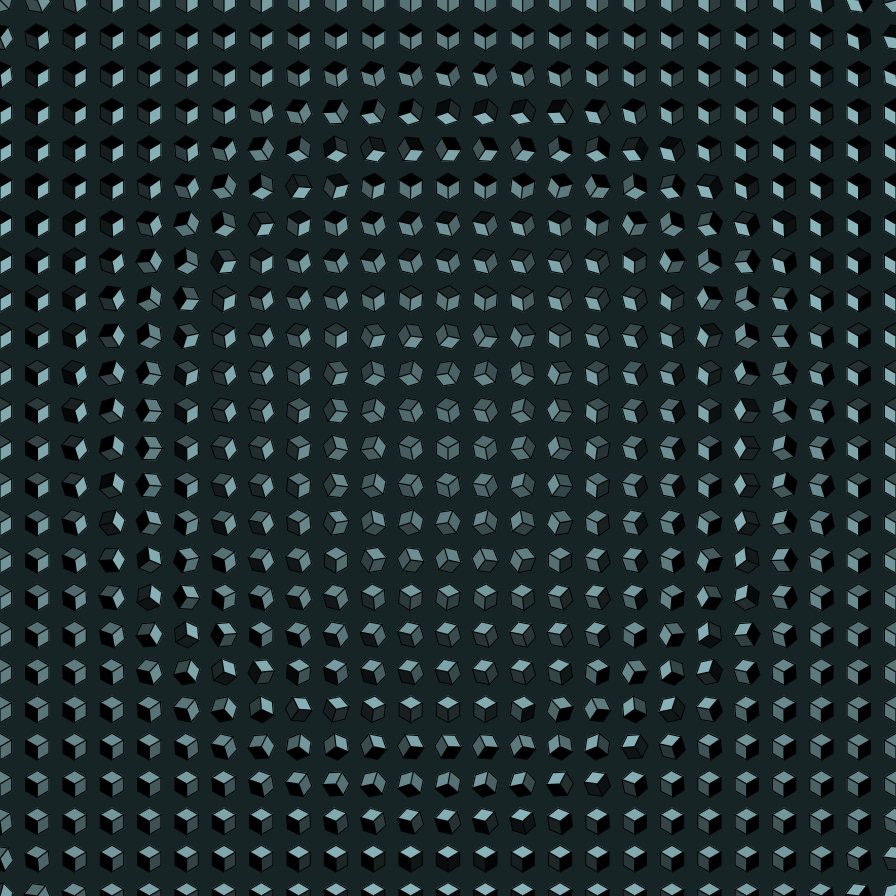
A Shadertoy shader for this pattern:

```glsl
// Grid of small shaded cubes, spun in rings and lit from above the centre.

const float CELLS = 24.0;          // repeats across the canvas
const float CUBE_RADIUS = 0.36;    // hexagonal outline, in cells
const float LINE_HALF = 0.016;     // half line width, in cells
const float LIGHT_HEIGHT = 9.6;    // in cells
const float SPIN_MAX = 2.44;       // peak spin, in radians
const float RING_WIDTH = 11.3;     // width of one spinning ring, in cells
const float RING_PERIOD = 14.8;    // ring plus the resting gap after it
const vec3 BACKGROUND = vec3(0.09, 0.14, 0.15);
const vec3 LINE_COLOR = vec3(0.01, 0.015, 0.02);
const vec3 FACE_COLOR = vec3(0.54, 0.71, 0.73);
const float PI = 3.14159265;

mat2 rotation(float a) {
    float c = cos(a), s = sin(a);
    return mat2(c, s, -s, c);
}

// Signed distance to a hexagon standing on a corner
float hexagon(vec2 p, float radius) {
    p = abs(p);
    return max(p.x, 0.5 * p.x + 0.866 * p.y) - 0.866 * radius;
}

// One smooth turn forth and back per ring, then rest
float ringSpin(float r) {
    float t = min(mod(r, RING_PERIOD) / RING_WIDTH, 1.0);
    float s = sin(PI * t);
    return SPIN_MAX * s * s;
}

// Coverage of the region where d is negative
float coverage(float d, float pixel) {
    return clamp(0.5 - d / pixel, 0.0, 1.0);
}

void mainImage(out vec4 fragColor, in vec2 fragCoord) {
    float pixel = CELLS / iResolution.y;
    vec2 grid = (fragCoord - 0.5 * iResolution.xy) * pixel;
    vec2 cell = floor(grid + 0.5);
    float spin = ringSpin(length(cell));
    vec2 p = grid - cell;
    vec3 toLight = normalize(vec3(-cell, LIGHT_HEIGHT));

    // The visible face is the one whose direction leads at this point
    float best = -1e3, second = -1e3, light = 0.0;
    for (int i = 0; i < 3; i++) {
        float angle = spin + PI * (0.5 + float(i) * 2.0 / 3.0);
        vec2 dir = vec2(cos(angle), sin(angle));
        float reach = dot(p, dir);
        if (reach > best) {
            second = best;
            best = reach;
            light = max(dot(vec3(0.8165 * dir, 0.5774), toLight), 0.0);
        } else {
            second = max(second, reach);
        }
    }

    // Outline and the three inner edges
    float outline = hexagon(rotation(-spin) * p, CUBE_RADIUS);
    float innerEdge = (best - second) / sqrt(3.0);
    float edge = min(abs(outline), innerEdge) - LINE_HALF;

    vec3 color = mix(FACE_COLOR * light, LINE_COLOR, coverage(edge, pixel));
    color = mix(BACKGROUND, color, coverage(outline - LINE_HALF, pixel));
    fragColor = vec4(color, 1.0);
}
```
